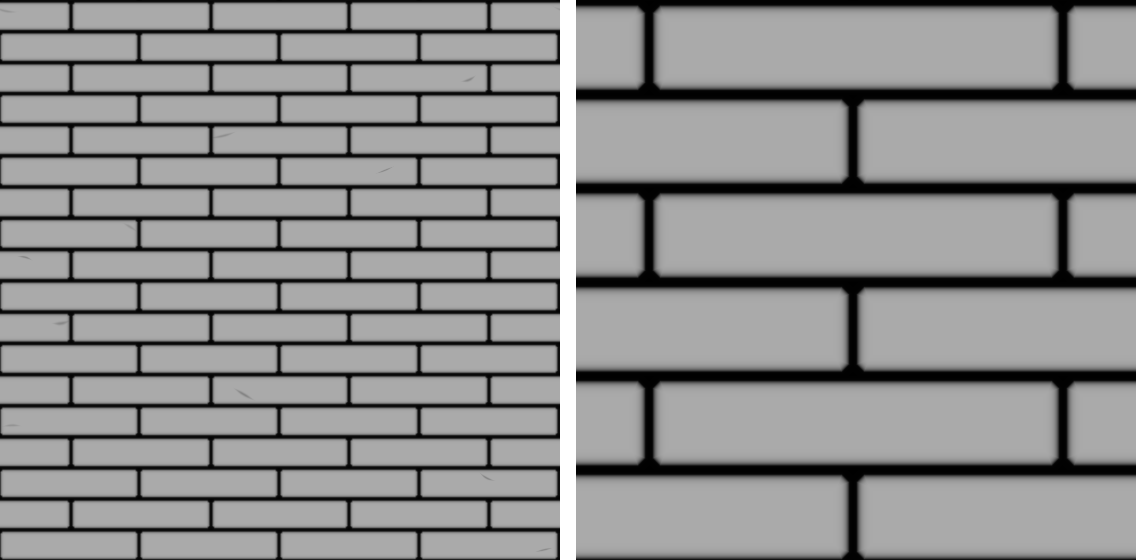
Left, the full canvas; right, a detail of the centre.
Give the GLSL for this texture map, as a Shadertoy shader.

```glsl
const vec2 BRICKS = vec2(4.0, 18.0);            // repeats across and down
const vec2 JOINT_HALF = vec2(0.0021, 0.0025);   // half widths of the dark joints
const float CHAMFER = 0.0045;                   // cut at each brick corner
const float EDGE_FADE = 0.00176;                // reach of the shading at brick edges
const float BRICK_GREY = 0.667;
const float ROW_DROP = 0.0014;
const float ROW_DRIFT = 0.0010;
const float JOINT_SHIFT = 0.0018;
const float JOINT_DRIFT = 0.0026;
const int SCRATCHES = 11;
const float SCRATCH_DEPTH = 0.24;
const float TAU = 6.2831853;

float hash(float n, float seed) {
    vec2 p = fract(vec2(n, seed) * vec2(0.1031, 0.3711) + 0.17);
    p += dot(p, p.yx + 33.33);
    return fract((p.x + p.y) * p.x * 7.31);
}

// Signed depth inside the chamfered brick: positive on its face
float brickDepth(vec2 uv) {
    uv.y += ROW_DROP + ROW_DRIFT * sin(TAU * uv.y);
    float row = floor(uv.y * BRICKS.y);
    float staggered = mod(row, 2.0);
    uv.x += mix(JOINT_SHIFT, -JOINT_DRIFT * sin(TAU * uv.x), staggered);

    vec2 cell = vec2(uv.x * BRICKS.x + 0.5 * staggered, uv.y * BRICKS.y);
    vec2 p = (fract(cell) - 0.5) / BRICKS;
    vec2 q = abs(p) - (0.5 / BRICKS - JOINT_HALF);
    float corner = (q.x + q.y + CHAMFER) * 0.70711;
    return -max(max(q.x, q.y), corner);
}

// Short curved mark, tapered at both ends
float scratch(vec2 p, float angle, float halfLength, float width, float bend) {
    float c = cos(angle), s = sin(angle);
    p = vec2(c * p.x + s * p.y, c * p.y - s * p.x);
    float t = p.x / halfLength;
    float y = p.y - bend * t * t;
    float taper = smoothstep(1.0, 0.1, abs(t));
    float w = width * (0.35 + 0.65 * taper);
    return taper * exp(-y * y / (w * w));
}

// Sparse wear, wrapped around the tile edges
float wear(vec2 uv) {
    float sum = 0.0;
    for (int i = 0; i < SCRATCHES; i++) {
        float n = float(i);
        float row = floor((n + 0.5) * BRICKS.y / float(SCRATCHES));
        vec2 centre = vec2(hash(n, 1.0), (row + mix(0.3, 0.75, hash(n, 2.0))) / BRICKS.y);
        vec2 p = fract(uv - centre + 0.5) - 0.5;
        float angle = mix(-0.55, 0.6, hash(n, 3.0));
        float halfLength = mix(0.014, 0.029, hash(n, 4.0));
        float width = mix(0.0012, 0.0030, hash(n, 5.0));
        float bend = mix(-0.005, 0.005, hash(n, 6.0));
        float strength = mix(0.45, 1.0, hash(n, 7.0));
        sum += strength * scratch(p, angle, halfLength, width, bend);
    }
    return min(sum, 1.0);
}

void mainImage(out vec4 fragColor, in vec2 fragCoord) {
    vec2 uv = fragCoord / iResolution.xy;
    float pixel = 0.5 / iResolution.y;

    // Soft clamp keeps the joint border smooth
    float d = brickDepth(uv);
    float depth = 0.5 * (d + sqrt(d * d + pixel * pixel));

    float face = 1.0 - exp(-depth / EDGE_FADE);
    float grey = BRICK_GREY * face * (1.0 - SCRATCH_DEPTH * wear(uv));
    fragColor = vec4(vec3(grey), 1.0);
}
```
